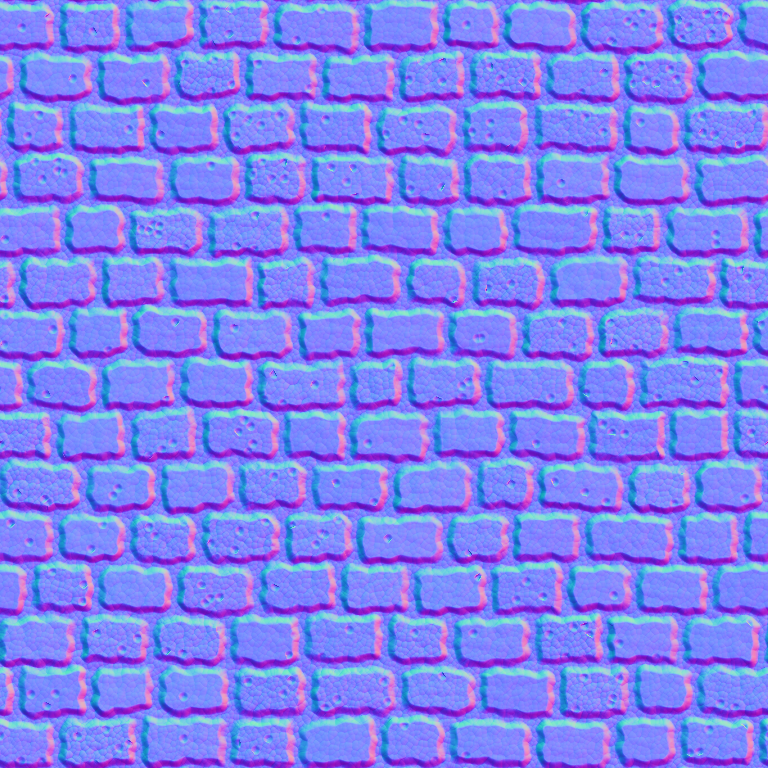
This texture map is drawn by a WebGL 2 fragment shader. Its source:

```glsl
#version 300 es
precision highp float;
// Tangent-space normal map of a tiling cobblestone wall: 15 staggered rows of 10 worn stones.

uniform vec2 u_resolution;
out vec4 fragColor;

const float TAU = 6.2831853;
const vec2 GRID = vec2(10.0, 15.0);  // stones across, rows down

vec2 hash2(vec2 p) {
    vec3 q = fract(p.xyx * vec3(0.1031, 0.1030, 0.0973));
    q += dot(q, q.yzx + 33.33);
    return fract((q.xx + q.yz) * q.zy);
}

// Tiling cellular noise: x = distance to nearest point, y = random id of that point
vec2 cellular(vec2 uv, float scale) {
    vec2 p = uv * scale, base = floor(p);
    vec2 nearest = vec2(8.0, 0.0);
    for (int j = -1; j <= 1; j++) {
        for (int i = -1; i <= 1; i++) {
            vec2 cell = base + vec2(i, j);
            vec2 rnd = hash2(mod(cell, scale) + scale);
            float d = length(cell + rnd - p);
            if (d < nearest.x) nearest = vec2(d, fract(rnd.x * 17.0 + rnd.y * 5.0));
        }
    }
    return nearest;
}

// Jittered position of the joint to the left of stone i
float joint(float i, float row) {
    return i + 0.26 * (hash2(vec2(mod(i, GRID.x), row + 40.0)).x - 0.5);
}

float roundedBox(vec2 p, vec2 halfSize, float radius) {
    vec2 q = abs(p) - halfSize + radius;
    return length(max(q, 0.0)) + min(max(q.x, q.y), 0.0) - radius;
}

// Surface height, measured in row heights
float height(vec2 uv) {
    // Wandering courses and uneven outlines
    vec2 p = uv * GRID;
    p.y += 0.035 * sin(TAU * (3.0 * uv.x + 2.0 * uv.y)) + 0.025 * sin(TAU * (11.0 * uv.x - 4.0 * uv.y));
    p += vec2(0.012, 0.018) * sin(TAU * (vec2(9.0, 31.0) * uv.x + vec2(37.0, 13.0) * uv.y));

    // Find the stone
    float line = floor(p.y), row = mod(line, GRID.y);
    p.x += 0.5 * mod(row, 2.0) + 0.45 * hash2(vec2(row, 7.0)).x;
    float i = floor(p.x);
    if (p.x < joint(i, row)) i -= 1.0;
    else if (p.x >= joint(i + 1.0, row)) i += 1.0;
    float left = joint(i, row), right = joint(i + 1.0, row);
    vec2 id = vec2(mod(i, GRID.x), row);
    vec2 size = hash2(id + 71.0), shift = hash2(id + 123.0) - 0.5, wear = hash2(id + 205.0);

    // Stone outline with chipped edges
    vec2 coarse = cellular(uv, 64.0);
    vec2 local = vec2((p.x - 0.5 * (left + right)) * 1.5, p.y - line - 0.5 - 0.03 * shift.y);
    vec2 halfSize = vec2(0.75 * (right - left) - 0.06 - 0.03 * size.x, 0.435 + 0.03 * size.y);
    local.y += 0.06 * shift.x * local.x;
    float d = roundedBox(local, halfSize, 0.13 + 0.13 * wear.x);
    d += 0.035 * (coarse.x - 0.45);
    float stone = 1.0 - smoothstep(-0.13, 0.03, d);

    // Raised, slightly tilted and domed face
    vec2 tilt = vec2(0.08 * shift.y, -0.07 + 0.08 * shift.x);
    float h = stone * (0.145 + dot(tilt, local) - 0.025 * dot(local, local));

    // Grain, lumps and scattered pits; some stones are rougher
    float rough = mix(1.3, 0.6 + 0.9 * wear.y * wear.y, stone);
    float grain = cellular(uv, 170.0).x;
    h -= rough * (0.011 * grain * grain + 0.016 * coarse.x * coarse.x);
    float pitted = step(0.97 - 0.22 * wear.y * wear.y, coarse.y);
    h -= 0.035 * pitted * stone * (1.0 - smoothstep(0.05, 0.42, coarse.x));
    h += 0.004 * sin(TAU * (23.0 * uv.x + 17.0 * uv.y)) * sin(TAU * (19.0 * uv.x - 29.0 * uv.y));
    return h;
}

void main() {
    vec2 uv = gl_FragCoord.xy / u_resolution;
    vec2 e = vec2(0.0016, 0.0);

    // Slope to normal, packed into colour
    float h = height(uv);
    vec2 slope = (vec2(height(uv + e.xy), height(uv + e.yx)) - h) / (e.x * GRID.y);
    vec3 normal = normalize(vec3(-slope, 1.0));
    fragColor = vec4(normal * 0.5 + 0.5, 1.0);
}
```
